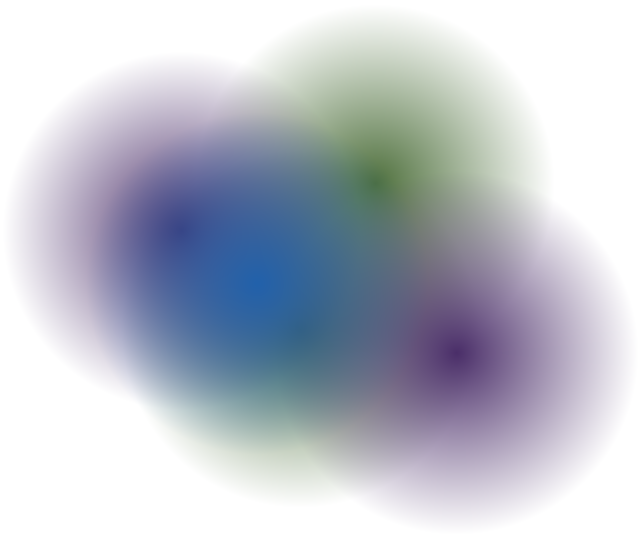
This background is drawn by a Shadertoy shader. Its source:

```glsl
// Five soft overlapping discs of green, violet and blue light on white.

// Lays one disc over the base; its cover falls evenly from centre to rim.
vec3 layDisc(vec3 base, vec2 point, vec2 centre, float radius, vec3 tint) {
    float cover = clamp(1.0 - length(point - centre) / radius, 0.0, 1.0);
    return mix(base, tint, cover);
}

void mainImage(out vec4 fragColor, in vec2 fragCoord) {
    // Canvas height is one unit
    vec2 point = fragCoord / iResolution.y;

    vec3 green = vec3(0.31, 0.44, 0.24);
    vec3 violet = vec3(0.29, 0.18, 0.41);
    vec3 blue = vec3(0.13, 0.38, 0.67);

    // Layers from back to front
    vec3 color = vec3(1.0);
    color = layDisc(color, point, vec2(0.558, 0.388), 0.332, green);
    color = layDisc(color, point, vec2(0.698, 0.659), 0.333, green);
    color = layDisc(color, point, vec2(0.849, 0.344), 0.338, violet);
    color = layDisc(color, point, vec2(0.338, 0.571), 0.333, violet);
    color = layDisc(color, point, vec2(0.478, 0.473), 0.318, blue);

    fragColor = vec4(color, 1.0);
}
```
